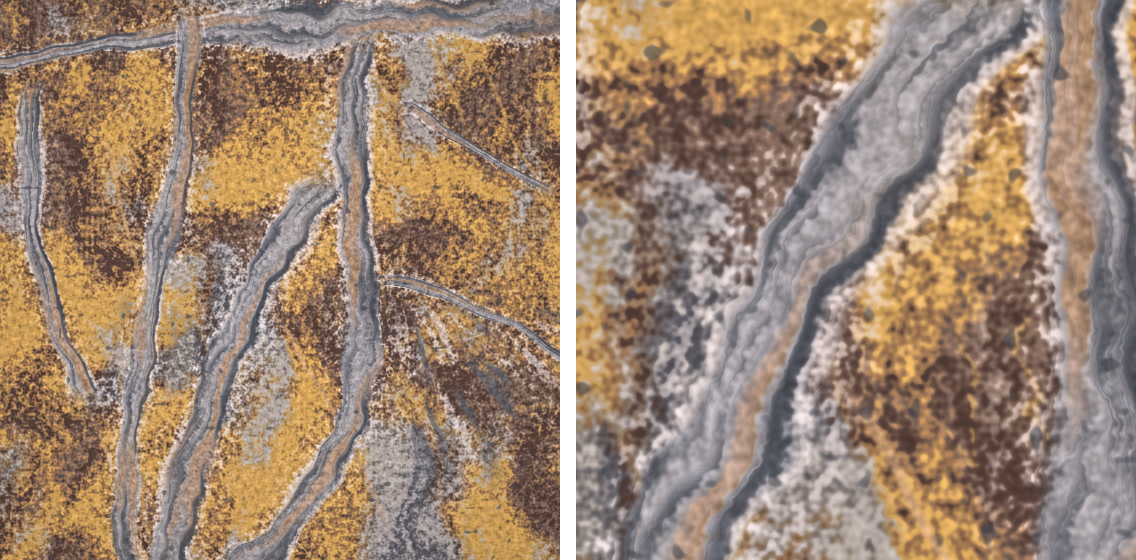
Left: the whole. Right: its middle third, enlarged.
This texture is drawn by a WebGL 1 fragment shader. Its source:

```glsl
precision highp float;
// Aerial view of dry, mineral-stained ground cut by braided stream beds.
// Gradient noise mixes speckled ochre, brown earth and grey silt; cubic curves
// carry the streaked channels with their salty rims and dark cut banks.
uniform vec2 u_resolution;

const vec3 EARTH = vec3(0.50, 0.40, 0.35);
const vec3 UMBER = vec3(0.34, 0.25, 0.22);
const vec3 RUST  = vec3(0.61, 0.45, 0.31);
const vec3 OCHRE = vec3(0.79, 0.61, 0.34);
const vec3 CLAY  = vec3(0.74, 0.60, 0.52);
const vec3 ASH   = vec3(0.64, 0.62, 0.64);
const vec3 SLATE = vec3(0.35, 0.36, 0.40);
const vec3 SALT  = vec3(0.82, 0.77, 0.77);
const float GRIT_SCALE = 95.0;
const float GRIT_CONTRAST = 0.27;
const float OCHRE_BIAS = 0.02;
const float SILT_BIAS = -0.20;
const int TRAILS = 9;

float hash(vec2 c) { return fract(sin(dot(c, vec2(127.1, 311.7))) * 43758.55); }

float cornerSlope(vec2 cell, vec2 f, vec2 corner) {
  float a = 6.2832 * hash(cell + corner);
  return dot(vec2(cos(a), sin(a)), f - corner);
}

float noise(vec2 p) {
  vec2 c = floor(p), f = p - c;
  vec2 u = f * f * f * (f * (f * 6.0 - 15.0) + 10.0);
  float low = mix(cornerSlope(c, f, vec2(0, 0)), cornerSlope(c, f, vec2(1, 0)), u.x);
  float high = mix(cornerSlope(c, f, vec2(0, 1)), cornerSlope(c, f, vec2(1, 1)), u.x);
  return 1.4 * mix(low, high, u.y);
}

float fbm(vec2 p) {
  float sum = 0.0, amp = 0.55;
  for (int i = 0; i < 5; i++) {
    sum += amp * noise(p);
    p = mat2(1.6, 1.2, -1.2, 1.6) * p + 3.7;
    amp *= 0.52;
  }
  return sum;
}

float line(float d, float w) { return 1.0 - smoothstep(0.2 * w, w, abs(d)); }
float blob(vec2 p, vec2 c, float r) { p -= c; return exp(-dot(p, p) / (r * r)); }

float bezier(vec4 k, float t) {
  float s = 1.0 - t;
  return dot(k, vec4(s * s * s, 3.0 * s * s * t, 3.0 * s * t * t, t * t * t));
}

// Stream bed whose x follows the cubic k while y runs from span.x to span.y.
vec3 channel(vec3 col, vec2 p, vec4 k, vec2 span, float width, float grit) {
  float len = span.y - span.x;
  float t = clamp((p.y - span.x) / len, 0.0, 1.0);
  float slope = (bezier(k, t + 0.01) - bezier(k, t - 0.01)) / (0.02 * len);
  float seed = 31.0 * k.x + 17.0 * k.w;
  width *= 1.0 + 0.35 * noise(vec2(p.y * 6.0, seed));
  float d = (p.x - bezier(k, t)) / (sqrt(1.0 + slope * slope) * width);
  d += 0.3 * noise(p * 24.0) + 0.12 * grit;
  float ends = smoothstep(span.x - 0.04, span.x + 0.02, p.y)
             * (1.0 - smoothstep(span.y - 0.04, span.y + 0.02, p.y));

  float fibre = fbm(vec2(d * 2.2, p.y * 5.0 + seed));
  float sand = noise(vec2(d * 1.1 + 7.0, p.y * 4.0 - seed));
  vec3 bed = mix(SLATE, ASH, smoothstep(-0.35, 0.2, fibre));
  bed = mix(bed, mix(CLAY, RUST, smoothstep(-0.1, 0.3, fibre)), 0.8 * smoothstep(0.0, 0.4, sand));

  float salt = (1.0 - smoothstep(1.0, 2.6, abs(d))) * smoothstep(0.1, 0.5, grit + fibre);
  col = mix(col, SALT, 0.6 * ends * salt);
  col = mix(col, bed, 0.93 * ends * (1.0 - smoothstep(0.85, 1.15, abs(d))));
  float rim = line(abs(d) - 1.1, 0.3) * smoothstep(-0.3, 0.2, fibre + 0.4 * grit);
  col = mix(col, SALT, 0.7 * ends * rim);
  float cut = line(d - 0.75 - 0.2 * sand, 0.26) * smoothstep(-0.35, 0.1, noise(vec2(p.y * 7.0, seed + 5.0)));
  return mix(col, SLATE * 0.75, 0.8 * ends * cut);
}

vec3 ground(vec2 p, float grit) {
  vec2 warp = vec2(fbm(p * 4.0), fbm(p * 4.0 + 19.0));
  float streak = fbm(vec2(p.x * 16.0 + 2.5 * warp.x, p.y * 4.0 + warp.y));

  vec3 col = mix(UMBER, EARTH, smoothstep(-0.45, 0.15, streak + 0.6 * grit));
  col = mix(col, CLAY, 0.75 * smoothstep(0.2, 0.55, 0.6 * streak + 0.8 * grit));

  // Speckled ochre crust, thickest to the left
  float crust = 1.1 * fbm(p * vec2(5.0, 3.5) + warp + 8.0) + 0.4 * streak + 0.45 * grit + OCHRE_BIAS;
  crust += 0.22 * blob(p, vec2(0.03, 0.3), 0.3) + 0.15 * blob(p, vec2(0.8, 0.6), 0.25);
  col = mix(col, RUST, smoothstep(-0.2, 0.05, crust));
  col = mix(col, OCHRE, smoothstep(0.02, 0.3, crust));
  float vein = line(noise(vec2(p.x * 11.0 + 2.0 * warp.x, p.y * 4.0)), 0.07);
  col = mix(col, OCHRE, 0.65 * vein * smoothstep(-0.1, 0.3, warp.y + 0.5 * grit));

  // Grey silt, gathered at the foot of the slope and in damp hollows
  float silt = fbm(p * vec2(6.0, 4.0) + 31.0) + 0.5 * streak + 0.3 * grit + SILT_BIAS;
  silt += 0.42 * blob(p, vec2(0.68, 0.08), 0.27) + 0.3 * blob(p, vec2(0.9, 0.6), 0.12);
  silt += 0.3 * blob(p, vec2(0.32, 0.56), 0.12) + 0.5 * smoothstep(0.93, 1.0, p.y) * smoothstep(0.25, 0.4, p.x);
  vec3 mud = mix(SLATE, ASH, smoothstep(-0.3, 0.3, streak + 0.5 * grit + 0.3 * warp.x));
  col = mix(col, mud, 0.85 * smoothstep(-0.02, 0.28, silt));

  // Pale runnels fanning down from the fork on the right
  vec2 q = p - vec2(0.70, 0.54);
  float fan = fbm(vec2(atan(q.x, -q.y) * 8.0 + warp.x, length(q) * 4.0));
  float sector = smoothstep(0.05, 0.15, -q.y) * smoothstep(-0.05, 0.05, q.x) * (1.0 - smoothstep(0.3, 0.5, length(q)));
  col = mix(col, SLATE, 0.75 * sector * smoothstep(0.08, 0.3, -fan));
  return mix(col, SALT, 0.75 * sector * smoothstep(0.12, 0.4, fan + 0.25 * grit));
}

void main() {
  vec2 p = gl_FragCoord.xy / u_resolution;
  float grit = 0.6 * noise(p * GRIT_SCALE) + 0.5 * noise(p * GRIT_SCALE * 2.2 + 5.0);
  vec3 col = ground(p, grit);
  vec2 bent = p + 0.012 * vec2(noise(p * 9.0), noise(p * 9.0 + 40.0));

  // Thin wandering trails
  for (int i = 0; i < TRAILS; i++) {
    float id = float(i);
    vec2 c = vec2(hash(vec2(id, 1.0)), hash(vec2(id, 2.0)));
    vec2 r = bent - c;
    float d = r.x + (0.15 + 0.5 * hash(vec2(id, 3.0))) * r.y;
    float fade = 1.0 - smoothstep(0.12, 0.24, abs(r.y));
    col = mix(col, mix(OCHRE, CLAY, hash(vec2(id, 4.0))), 0.65 * fade * line(d, 0.006));
  }

  // Side washes and the wet upper bank run across, the main beds run down
  col = channel(col, bent.yx, vec4(0.50, 0.47, 0.40, 0.29), vec2(0.70, 1.10), 0.009, grit);
  col = channel(col, bent.yx, vec4(0.81, 0.75, 0.71, 0.66), vec2(0.73, 0.98), 0.007, grit);
  float bankWidth = mix(0.014, 0.036, smoothstep(0.2, 0.45, p.x));
  col = channel(col, bent.yx, vec4(0.86, 0.98, 0.94, 1.0), vec2(-0.1, 1.1), bankWidth, grit);
  col = channel(col, bent, vec4(0.16, 0.05, 0.03, 0.065), vec2(0.30, 0.85), 0.018, grit);
  col = channel(col, bent, vec4(0.25, 0.155, 0.369, 0.33), vec2(-0.1, 0.98), 0.021, grit);
  col = channel(col, bent, vec4(0.29, 0.337, 0.41, 0.59), vec2(-0.05, 0.69), 0.034, grit);
  col = channel(col, bent, vec4(0.39, 0.83, 0.553, 0.645), vec2(-0.05, 0.93), 0.030, grit);

  // Grain, dark pebbles and a slight fall-off to the corners
  col *= 1.0 + GRIT_CONTRAST * grit;
  col = mix(col, SLATE * 0.7, 0.6 * smoothstep(0.5, 0.75, noise(p * 70.0 + 13.0)));
  col *= 1.06 - 0.22 * dot(p - 0.5, p - 0.5);
  gl_FragColor = vec4(clamp(col, 0.0, 1.0), 1.0);
}
```
